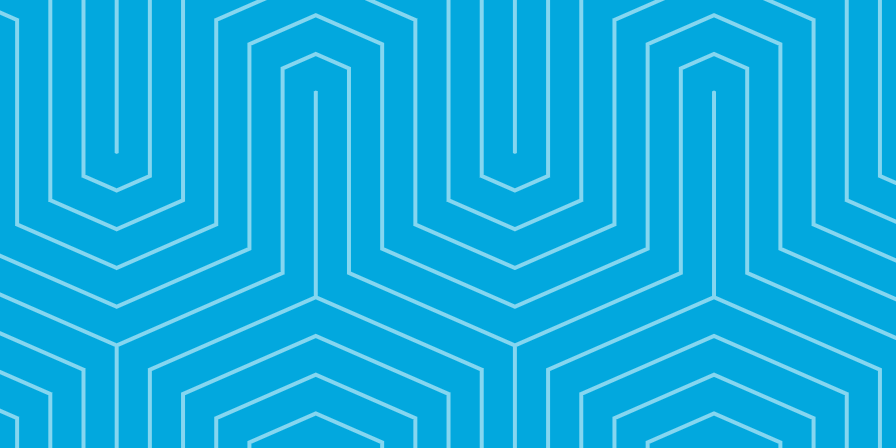
Write a Shadertoy shader that draws this pattern.

```glsl
// Interlocking nested chevrons and upright bars drawn as thin pale lines on blue.
// Each tile is mirrored about its axis, then a slanted band test chooses between
// evenly spaced vertical lanes and evenly spaced sloping rows.

#define TILES_DOWN 1.125              // repeats over the canvas height
#define AXIS vec2(0.293, 0.744)       // end of one hanging stem, in tiles
#define LANES 12.0                    // vertical lines per tile
#define ROW_STEP 0.0973               // height between chevrons, in tiles
#define BAND_ROWS 5.0                 // chevrons per band
#define SLOPE 0.437                   // rise of a chevron arm
#define LINE_WIDTH 0.0100             // in tiles
#define GROUND vec3(0.008, 0.660, 0.872)
#define LINE_COLOR vec3(0.520, 0.840, 0.940)

// Distance to the nearest whole number
float toNearest(float x) {
    return abs(fract(x - 0.5) - 0.5);
}

float patternDistance(vec2 p) {
    // Mirror sideways; y runs downwards from the stem end
    float across = abs(fract(p.x - AXIS.x + 0.5) - 0.5);
    float down = AXIS.y - p.y;
    float lane = across * LANES;

    // Height within the tile, measured along the slanted row of corners
    float cornerSlope = LANES * ROW_STEP - SLOPE;
    float bandRow = fract(down - cornerSlope * across) / ROW_STEP;

    float chevron = toNearest(bandRow + lane) * ROW_STEP / sqrt(1.0 + SLOPE * SLOPE);
    float upright = toNearest(lane) / LANES;
    return bandRow < BAND_ROWS ? chevron : upright;
}

void mainImage(out vec4 fragColor, in vec2 fragCoord) {
    float pixel = TILES_DOWN / iResolution.y;
    float d = patternDistance(fragCoord * pixel);

    // Line coverage over about one pixel
    float line = clamp(0.5 + (0.5 * LINE_WIDTH - d) / pixel, 0.0, 1.0);
    fragColor = vec4(mix(GROUND, LINE_COLOR, line), 1.0);
}
```
